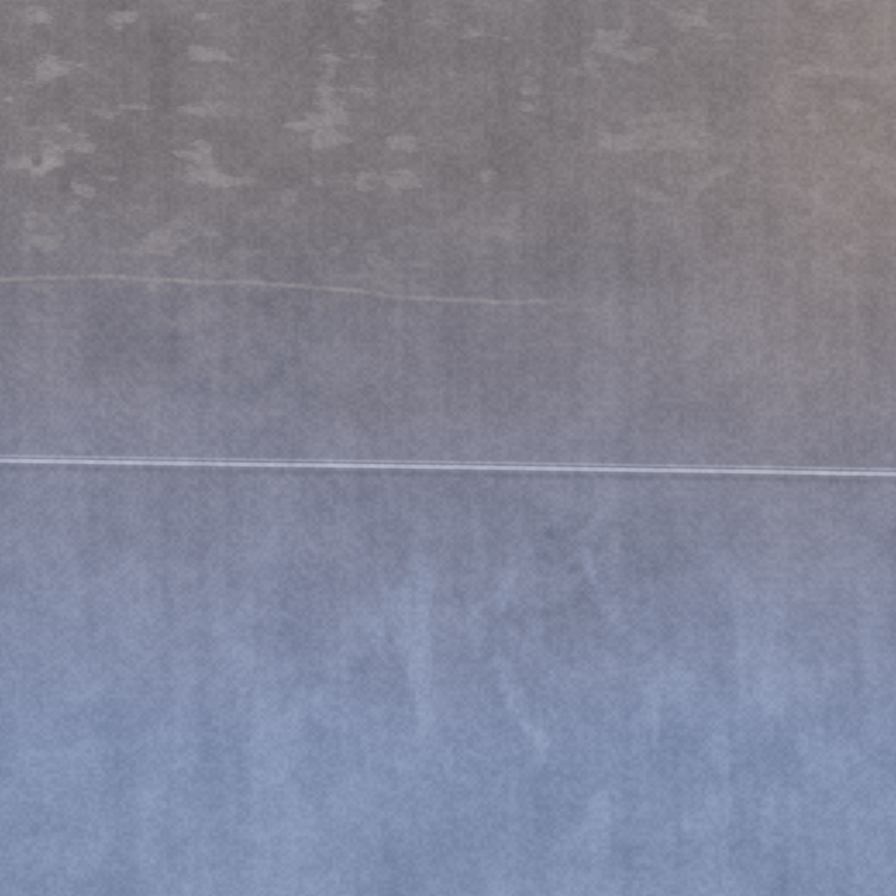
Give the GLSL for this texture, as a Shadertoy shader.

```glsl
// Worn metal sheet: grey above, blue below, split by one bright seam, with a faint scratch and scuffs.
const vec3 TOP_GREY = vec3(0.485, 0.465, 0.480);
const vec3 MID_GREY = vec3(0.495, 0.490, 0.545);
const vec3 SEAM_BLUE = vec3(0.505, 0.520, 0.605);
const vec3 LOW_BLUE = vec3(0.505, 0.560, 0.685);
const vec3 WARM_STAIN = vec3(0.570, 0.525, 0.520);
const vec3 PALE_BLUE = vec3(0.600, 0.655, 0.770);
const vec3 PALE_GREY = vec3(0.610, 0.590, 0.600);
const vec3 DARK_STAIN = vec3(0.410, 0.435, 0.510);
const vec3 SEAM_LIGHT = vec3(0.700, 0.710, 0.780);

const float SEAM_LEFT = 0.486;      // seam height at the left edge
const float SEAM_DROP = 0.015;      // fall of the seam across the canvas
const float SEAM_HALF = 0.0022;     // half width of the bright strand
const float SCRATCH_HALF = 0.0024;
const float GRAIN = 0.050;
const float MOTTLE = 0.075;

float hash(vec2 p) {
    return fract(sin(dot(p, vec2(127.1, 311.7))) * 43758.5453);
}

float noise(vec2 p) {
    vec2 i = floor(p), f = fract(p);
    f = f * f * (3.0 - 2.0 * f);
    return mix(mix(hash(i), hash(i + vec2(1, 0)), f.x),
               mix(hash(i + vec2(0, 1)), hash(i + vec2(1, 1)), f.x), f.y);
}

float fbm(vec2 p) {
    float sum = 0.0, amp = 0.5;
    for (int i = 0; i < 5; i++) {
        sum += amp * noise(p);
        p = mat2(1.62, 1.18, -1.18, 1.62) * p + 17.3;
        amp *= 0.5;
    }
    return sum / 0.97;
}

// Soft round patch: one at the centre, fading to zero outside the radii
float patchAt(vec2 uv, vec2 centre, vec2 radii) {
    vec2 d = (uv - centre) / radii;
    return exp(-dot(d, d));
}

// Anti-aliased stroke of a given half width
float stroke(float dist, float halfWidth, float blur) {
    return 1.0 - smoothstep(halfWidth - blur, halfWidth + blur, abs(dist));
}

vec3 sheetColour(vec2 uv) {
    float h = uv.y + 0.10 * (fbm(uv * vec2(4.0, 3.0)) - 0.5);
    vec3 col = mix(LOW_BLUE, SEAM_BLUE, smoothstep(0.12, 0.48, h));
    col = mix(col, MID_GREY, smoothstep(0.42, 0.62, h));
    col = mix(col, TOP_GREY, smoothstep(0.58, 0.85, h));
    float warm = patchAt(uv, vec2(0.98, 0.95), vec2(0.16, 0.30));
    warm += 0.35 * patchAt(uv, vec2(0.85, 0.65), vec2(0.22, 0.25));
    return mix(col, WARM_STAIN, 0.65 * min(warm, 1.0));
}

void mainImage(out vec4 fragColor, in vec2 fragCoord) {
    vec2 uv = fragCoord / iResolution.xy;
    float blur = max(0.0012, 0.75 / iResolution.y);
    float seamY = SEAM_LEFT - SEAM_DROP * uv.x + 0.0008 * (noise(uv * 14.0) - 0.5);
    float seamDist = uv.y - seamY;
    float below = 1.0 - smoothstep(-0.12, 0.0, seamDist);
    vec3 col = sheetColour(uv);

    // Broad mottling and fine vertical streaks
    col += MOTTLE * (fbm(uv * vec2(16.0, 20.0) + 5.0) - 0.5);
    col += 0.025 * (noise(uv * vec2(70.0, 3.0)) - 0.5);

    // Pale runs in the blue half, densest right of centre
    float runs = fbm(uv * vec2(30.0, 13.0) + 31.0);
    float runArea = patchAt(uv, vec2(0.58, 0.20), vec2(0.32, 0.20));
    runArea = max(runArea, 0.5 * patchAt(uv, vec2(0.28, 0.08), vec2(0.30, 0.30)));
    col = mix(col, PALE_BLUE, 0.65 * below * runArea * smoothstep(0.46, 0.70, runs));

    // Dark smudges either side of the seam
    float smudge = patchAt(uv, vec2(0.28, 0.60), vec2(0.08, 0.05));
    smudge += 0.8 * patchAt(uv, vec2(0.65, 0.37), vec2(0.10, 0.08));
    col = mix(col, DARK_STAIN, 0.75 * smudge * smoothstep(0.40, 0.65, fbm(uv * 32.0 + 9.0)));

    // Pale scuffs, drawn out sideways in the grey half
    float scuffs = fbm(uv * vec2(22.0, 50.0) + 63.0);
    float scuffArea = smoothstep(0.52, 0.90, uv.y) * (1.0 - 0.5 * uv.x);
    col = mix(col, PALE_GREY, 0.65 * scuffArea * smoothstep(0.58, 0.74, scuffs));
    float chip = patchAt(uv, vec2(0.05, 0.815), vec2(0.035, 0.014));
    col = mix(col, PALE_GREY, chip * smoothstep(0.35, 0.60, noise(uv * vec2(75.0, 40.0))));

    // Faint scratch, bending down and fading to the right
    float scratchY = 0.690 - 0.027 * smoothstep(0.12, 0.62, uv.x)
                   + 0.004 * (noise(uv.xx * 18.0) - 0.5);
    float scratch = stroke(uv.y - scratchY, SCRATCH_HALF, 2.0 * blur);
    scratch *= 1.0 - smoothstep(0.55, 0.70, uv.x);
    scratch *= 0.35 + 0.65 * noise(uv * vec2(45.0, 8.0));
    col = mix(col, PALE_GREY, 0.75 * scratch);

    // Seam: bright strand, thin upper strand, soft shade beneath
    float wear = 0.80 + 0.20 * noise(uv * vec2(40.0, 5.0));
    col *= 1.0 - 0.07 * stroke(seamDist + 0.008, 0.003, 0.003);
    col = mix(col, SEAM_LIGHT, 0.50 * wear * stroke(seamDist - 0.0055, 0.0014, 1.5 * blur));
    col = mix(col, SEAM_LIGHT, wear * stroke(seamDist, SEAM_HALF, 1.2 * blur));

    // Fine surface grain
    float grain = noise(uv * 260.0) + 0.6 * noise(uv * 130.0 + 41.0) - 0.8;
    col += GRAIN * grain * vec3(1.0, 0.97, 0.95);
    fragColor = vec4(clamp(col, 0.0, 1.0), 1.0);
}
```
